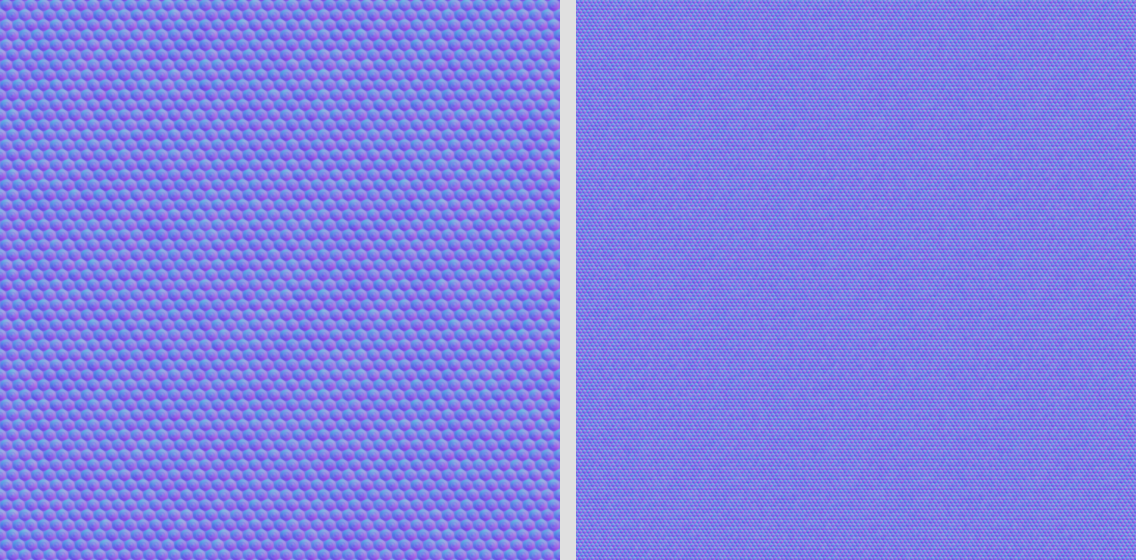
Left, the tile; right, the same tile 3 across and 3 down.
Give the GLSL for this texture map, as a WebGL 2 fragment shader.

```glsl
#version 300 es
precision highp float;
// Seamless normal map of small round studs packed in staggered rows.

#define COLUMNS 45.0              // studs across, whole number
#define ROWS 56.0                 // rows down, even so the stagger wraps
#define SLOPE vec2(0.31, 0.38)    // steepest tilt of a stud sideways and upwards
#define TOP_RADIUS 0.34           // where the rounded top reaches full slope
#define FOOT_RADIUS 0.58          // where the stud runs out flat
#define CROWN 0.09                // strength of the small raised crown
#define CROWN_SIZE 0.32           // crown diameter in stud widths
#define CREASE 18.0               // sharpness of the groove between studs
#define TILT 0.05                 // random lean of each stud
#define GRAIN 0.06                // strength of the surface grain
#define GRAIN_CELLS 128.0         // grain cells across, whole number
#define FLAT_COLOR vec3(0.5, 0.495, 0.908)

uniform vec2 u_resolution;
out vec4 fragColor;

const float TAU = 6.2831853;

vec2 hash22(vec2 p) {
  vec3 q = fract(p.xyx * vec3(0.1031, 0.1030, 0.0973));
  q += dot(q, q.yzx + 33.33);
  return fract((q.xx + q.yz) * q.zy);
}

// Smooth two-channel noise in -1..1 that wraps after "cells" cells
vec2 wrappedNoise(vec2 uv, float cells) {
  vec2 p = uv * cells;
  vec2 cell = floor(p);
  vec2 f = fract(p);
  f = f * f * (3.0 - 2.0 * f);
  vec2 a = hash22(mod(cell, cells));
  vec2 b = hash22(mod(cell + vec2(1.0, 0.0), cells));
  vec2 c = hash22(mod(cell + vec2(0.0, 1.0), cells));
  vec2 d = hash22(mod(cell + vec2(1.0, 1.0), cells));
  return mix(mix(a, b, f.x), mix(c, d, f.x), f.y) * 2.0 - 1.0;
}

// Tilt at an offset from a stud centre: round top, steep flank, flat groove
vec2 studTilt(vec2 offset) {
  float radius = length(offset);
  vec2 outward = offset / max(radius, 0.001);
  float flank = min(radius / TOP_RADIUS, 1.0)
              * (1.0 - smoothstep(0.42, FOOT_RADIUS, radius));
  float crown = sin(TAU * radius / CROWN_SIZE)
              * (1.0 - smoothstep(0.2, CROWN_SIZE, radius));
  return (SLOPE * flank + CROWN * crown) * outward;
}

// Blend the nearest studs, so that their shared edges stay smooth
vec2 surfaceTilt(vec2 uv) {
  vec2 grid = uv * vec2(COLUMNS, ROWS);
  vec2 tiltSum = vec2(0.0);
  float weightSum = 0.0;
  for (int j = -1; j <= 1; j++) {
    float row = floor(grid.y) + float(j);
    float shift = 0.5 * mod(row + 1.0, 2.0);
    float baseColumn = floor(grid.x - shift);
    for (int i = -1; i <= 1; i++) {
      float column = baseColumn + float(i);
      vec2 offset = grid - vec2(column + shift + 0.5, row + 0.5);
      offset.y *= COLUMNS / ROWS;
      vec2 id = mod(vec2(column, row), vec2(COLUMNS, ROWS));
      vec2 lean = TILT * (hash22(id + 7.0) * 2.0 - 1.0);
      float weight = exp(-CREASE * dot(offset, offset));
      tiltSum += weight * (studTilt(offset) + lean);
      weightSum += weight;
    }
  }
  return tiltSum / weightSum;
}

void main() {
  vec2 uv = gl_FragCoord.xy / u_resolution;
  vec2 tilt = surfaceTilt(uv) + GRAIN * wrappedNoise(uv, GRAIN_CELLS);

  // Encode the tilt in red and green, with blue falling on steep parts
  vec3 color = FLAT_COLOR;
  color.rg += 0.5 * tilt;
  color.b -= 0.12 * dot(tilt, tilt);
  fragColor = vec4(clamp(color, 0.0, 1.0), 1.0);
}
```
